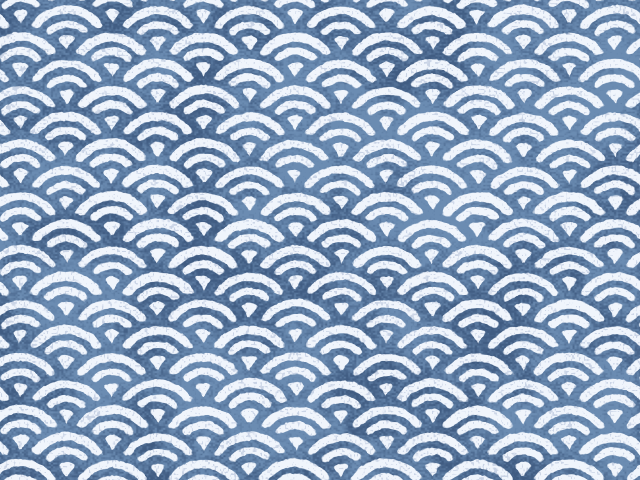
Write a Shadertoy shader that draws this pattern.

```glsl
// Seigaiha waves: staggered rows of pale concentric fans on mottled indigo cloth.

const float ROW = 10.5 / 18.0; // row spacing, in half fan widths

float hash(vec2 p) {
    return fract(sin(dot(p, vec2(127.1, 311.7))) * 43758.5453);
}

float noise(vec2 p) {
    vec2 i = floor(p), f = fract(p);
    f = f * f * (3.0 - 2.0 * f);
    return mix(mix(hash(i), hash(i + vec2(1, 0)), f.x),
               mix(hash(i + vec2(0, 1)), hash(i + vec2(1, 1)), f.x), f.y);
}

// Maximum with a rounded corner of size k
float smoothMax(float a, float b, float k) {
    float h = max(k - abs(a - b), 0.0) / k;
    return max(a, b) + 0.25 * h * h * k;
}

// Centre of the fan at (column, row), with a little hand-placed jitter
vec2 fanCentre(vec2 cell) {
    vec2 jitter = vec2(hash(cell + 3.7), hash(cell + 9.2)) - 0.5;
    return vec2(2.0 * cell.x + 1.455 - mod(cell.y, 2.0), cell.y * ROW + 0.109)
         + jitter * vec2(0.05, 0.04);
}

// Signed distance to one fan: two arcs and a wedge, cut by the two fans in front
float fanDistance(vec2 p, vec2 cell) {
    vec2 q = p - fanCentre(cell);
    float r = length(q);
    vec2 front = cell - vec2(mod(cell.y, 2.0), 1.0);
    float gap = min(length(p - fanCentre(front)),
                    length(p - fanCentre(front + vec2(1, 0))));
    float swell = (hash(cell + 5.1) - 0.5) * 0.022;

    float outerArc = abs(r - 0.835) - 0.093 - swell;
    float innerArc = abs(r - 0.522 - swell) - 0.080 - 0.5 * swell;
    float arcs = smoothMax(min(outerArc, innerArc), 1.07 - gap, 0.11);
    float wedge = smoothMax(r - 0.275 - swell, 1.135 - gap, 0.06);
    return max(min(arcs, wedge), -q.y - 0.03);
}

// Nearest fan over the rows that can reach p
float wavesDistance(vec2 p) {
    float d = 1.0;
    float baseRow = floor((p.y - 0.109) / ROW);
    for (int j = -2; j <= 1; j++) {
        float row = baseRow + float(j);
        float column = round((p.x - 1.455 + mod(row, 2.0)) * 0.5);
        d = min(d, fanDistance(p, vec2(column, row)));
    }
    return d;
}

void mainImage(out vec4 fragColor, in vec2 fragCoord) {
    float unitsPerPixel = 10.5 / iResolution.y;
    vec2 p = fragCoord * unitsPerPixel;

    // Ragged printed edges
    vec2 wobble = vec2(noise(p * 7.0), noise(p * 7.0 + 40.0)) - 0.5;
    float d = wavesDistance(p + wobble * 0.035);
    d += (noise(p * 20.0) - 0.5) * 0.022;
    float soft = max(unitsPerPixel * 0.75, 0.016);
    float printed = 1.0 - smoothstep(-soft, soft, d);

    // Uneven dye with fine grain
    float grain = noise(p * vec2(22.0, 25.0) + 70.0);
    float shade = 0.40 * noise(p * 0.9) + 0.27 * noise(p * 2.7 + 15.0) + 0.33 * grain;
    vec3 indigo = mix(vec3(0.25, 0.36, 0.51), vec3(0.42, 0.55, 0.70),
                      smoothstep(0.15, 0.72, shade));

    // Woven cloth with small greyish pits, worn more in patches
    float weave = noise(p * vec2(28.0, 24.0) + 130.0);
    float wear = noise(p * 1.4 + 90.0);
    float pits = smoothstep(0.58, 0.95, weave + 0.2 * (wear - 0.5));
    vec3 cloth = mix(vec3(0.94, 0.96, 0.99), vec3(0.79, 0.83, 0.90), pits);

    fragColor = vec4(mix(indigo, cloth, printed), 1.0);
}
```
